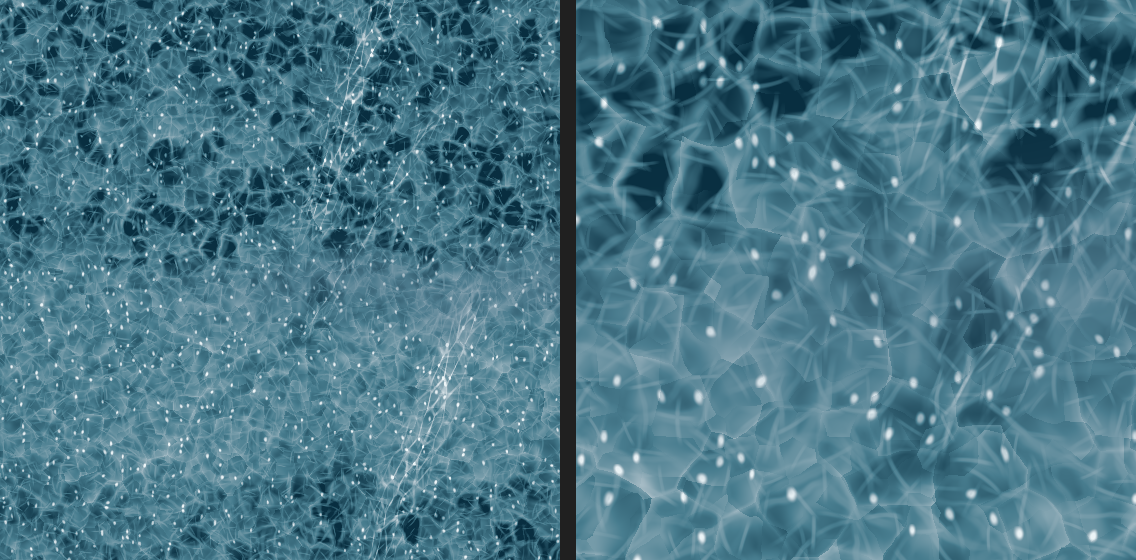
Left, the full canvas; right, a detail of the centre.
A three.js fragment shader for this texture:

```glsl
// Shattered blue ice: a web of bright splinters over dark hollows, with diagonal fracture bands.
varying vec2 vUv;

float hash(vec2 p) {
  return fract(sin(dot(p, vec2(127.1, 311.7))) * 43758.5453);
}

vec2 hash2(vec2 p) {
  return vec2(hash(p), hash(p + 17.3));
}

float noise(vec2 p) {
  vec2 i = floor(p), f = fract(p);
  f = f * f * (3.0 - 2.0 * f);
  return mix(mix(hash(i), hash(i + vec2(1.0, 0.0)), f.x),
             mix(hash(i + vec2(0.0, 1.0)), hash(i + 1.0), f.x), f.y);
}

float fbm(vec2 p) {
  float sum = 0.0, gain = 0.53;
  for (int i = 0; i < 4; i++) {
    sum += gain * noise(p);
    p = mat2(1.6, 1.2, -1.2, 1.6) * p + 7.1;
    gain *= 0.5;
  }
  return sum;
}

// Shards: x = distance to the border, y = random id, z = tilted facet shade
vec3 shards(vec2 p) {
  vec2 base = floor(p), nearest = vec2(0.0);
  float first = 9.0, second = 9.0, id = 0.0;
  for (int y = -1; y <= 1; y++) {
    for (int x = -1; x <= 1; x++) {
      vec2 cell = base + vec2(x, y);
      vec2 offset = cell + hash2(cell) - p;
      float d = length(offset);
      if (d < first) {
        second = first;
        first = d;
        nearest = offset;
        id = hash(cell + 5.9);
      } else {
        second = min(second, d);
      }
    }
  }
  float tilt = 6.283 * id;
  return vec3(second - first, id, dot(nearest, vec2(cos(tilt), sin(tilt))));
}

// Thin, slightly bent splinters at random angles
float splinters(vec2 p, float seed) {
  vec2 base = floor(p);
  float bright = 0.0;
  for (int y = -1; y <= 1; y++) {
    for (int x = -1; x <= 1; x++) {
      vec2 cell = base + vec2(x, y);
      vec2 d = p - cell - hash2(cell + seed);
      float angle = 6.283 * hash(cell + seed + 3.7);
      float size = hash(cell + seed + 8.2);
      float along = dot(d, vec2(cos(angle), sin(angle)));
      float across = dot(d, vec2(-sin(angle), cos(angle))) + (size - 0.5) * 0.4 * along * along;
      float line = 1.0 - smoothstep(0.02, 0.07 + 0.06 * size, abs(across));
      line *= 1.0 - smoothstep(0.4, 1.0, abs(along) / (0.5 + 0.5 * size));
      bright = max(bright, line * (0.4 + 0.6 * hash(cell + seed + 2.4)));
    }
  }
  return bright;
}

// Fracture band from a to b: x = soft mask, y = glittering strands
vec2 fracture(vec2 p, vec2 a, vec2 b, float width) {
  vec2 dir = normalize(b - a), d = p - a;
  float along = dot(d, dir);
  float across = dot(d, vec2(-dir.y, dir.x)) + 0.02 * (noise(p * 9.0) - 0.5);
  float mask = exp(-across * across / (width * width));
  mask *= smoothstep(-0.06, 0.04, along) * (1.0 - smoothstep(-0.08, 0.03, along - length(b - a)));
  float strand = 1.0 - smoothstep(0.03, 0.2, shards(vec2(across * 65.0, along * 19.0)).x);
  return vec2(mask, mask * strand * (0.3 + 0.9 * noise(vec2(across * 150.0, along * 80.0))));
}

vec3 iceColor(float light) {
  vec3 c = mix(vec3(0.03, 0.18, 0.25), vec3(0.28, 0.49, 0.56), clamp((light - 0.18) / 0.31, 0.0, 1.0));
  c = mix(c, vec3(0.63, 0.72, 0.76), clamp((light - 0.49) / 0.23, 0.0, 1.0));
  return mix(c, vec3(0.93, 0.96, 0.97), clamp((light - 0.72) / 0.23, 0.0, 1.0));
}

void main() {
  vec2 p = vUv;
  vec2 bent = p + 0.016 * (vec2(fbm(p * 22.0), fbm(p * 22.0 + 40.0)) - 0.5);
  float cloud = fbm(p * 5.0);

  // Open web above and at the lower right, milky ice between
  float edgeY = p.y + 0.14 * (cloud - 0.5);
  float open = smoothstep(0.46, 0.6, edgeY);
  open = max(open, (1.0 - smoothstep(0.06, 0.2, edgeY)) * mix(0.45, 1.0, smoothstep(0.4, 0.55, p.x)));
  float light = mix(0.51, 0.455, open) + 0.15 * (cloud - 0.5) + 0.12 * (noise(p * 75.0) - 0.5);

  // Hollows, facets and their bright borders
  vec3 coarse = shards(bent * 27.0), fine = shards(bent * 52.0 + 9.0);
  float hollow = smoothstep(0.08, 0.36, coarse.x) * smoothstep(0.25, 0.85, coarse.y);
  light -= hollow * mix(0.05, 0.27, open);
  light -= smoothstep(0.1, 0.4, fine.x) * fine.y * mix(0.04, 0.12, open);
  light += 0.1 * coarse.z + 0.08 * fine.z;
  light += 0.09 * (1.0 - smoothstep(0.0, 0.13, coarse.x)) * noise(p * 45.0);

  // Dark gaps along the central break
  for (int i = 0; i < 4; i++) {
    vec2 gap = bent - mix(vec2(0.54, 0.40), vec2(0.65, 0.62), float(i) / 3.0);
    light -= 0.17 * (1.0 - smoothstep(0.015, 0.04, length(gap) + 0.03 * (noise(p * 40.0) - 0.5)));
  }

  // Splinters in three sizes
  light = mix(light, 0.60, 0.6 * splinters(bent * 21.0, 1.0));
  light = mix(light, 0.64, 0.55 * splinters(bent * 34.0, 21.0));
  light = mix(light, 0.70, 0.45 * splinters(p * 56.0, 43.0));

  // Diagonal fracture bands
  vec2 bands = fracture(p, vec2(0.70, 1.03), vec2(0.55, 0.56), 0.04);
  bands += fracture(p, vec2(0.79, 0.80), vec2(0.54, 0.40), 0.014);
  bands += fracture(p, vec2(0.85, 0.47), vec2(0.65, -0.04), 0.032);
  light += 0.035 * bands.x + 0.25 * bands.y;

  // Small white glints
  vec2 grid = bent * 85.0, cell = floor(grid);
  vec2 spot = (fract(grid) - 0.3 - 0.4 * hash2(cell)) * vec2(1.0, 0.7);
  light += 0.38 * step(0.86, hash(cell + 6.1)) * (1.0 - smoothstep(0.06, 0.3, length(spot)));

  // Grey haze where the two kinds of ice meet
  vec3 color = iceColor(light);
  float haze = exp(-pow((edgeY - 0.49) / 0.06, 2.0)) * smoothstep(0.1, 0.7, p.x);
  gl_FragColor = vec4(mix(color, vec3(0.36, 0.49, 0.57), 0.35 * haze), 1.0);
}
```
